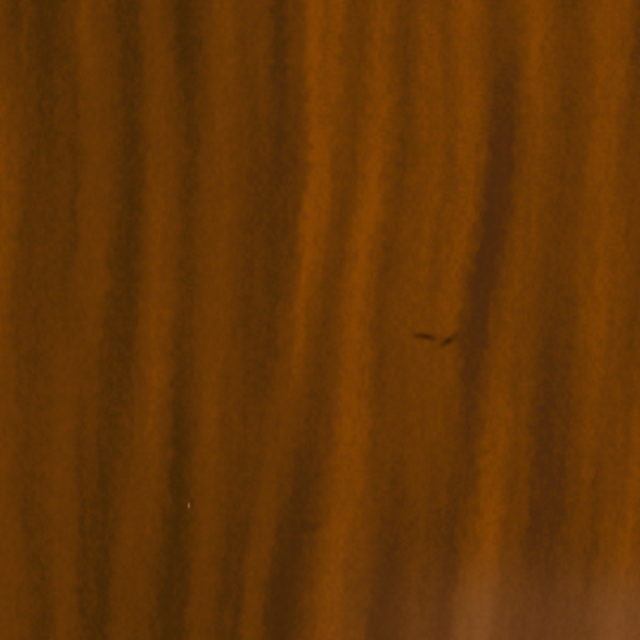
Write a Shadertoy shader that draws this texture.

```glsl
const float TAU = 6.2831853;
const vec3 DARK_WOOD = vec3(0.275, 0.155, 0.02);
const vec3 MID_WOOD = vec3(0.39, 0.205, 0.02);
const vec3 AMBER_WOOD = vec3(0.53, 0.27, 0.008);
const vec3 PLUM_SHADE = vec3(0.31, 0.16, 0.065);
const vec3 HAZE = vec3(0.45, 0.265, 0.13);
const vec3 KNOT = vec3(0.20, 0.10, 0.02);
const vec3 FLECK = vec3(0.66, 0.46, 0.24);

float hash(vec2 p) {
    return fract(sin(dot(p, vec2(127.1, 311.7))) * 43758.5453);
}

float noise(vec2 p) {
    vec2 cell = floor(p);
    vec2 f = fract(p);
    f = f * f * (3.0 - 2.0 * f);
    float low = mix(hash(cell), hash(cell + vec2(1, 0)), f.x);
    float high = mix(hash(cell + vec2(0, 1)), hash(cell + vec2(1, 1)), f.x);
    return mix(low, high, f.y);
}

float signedNoise(vec2 p) {
    return 2.0 * noise(p) - 1.0;
}

// Broad ribbons of uneven width and strength
float ribbons(vec2 p) {
    float phase = p.x * 8.0 + 1.1 * noise(p * vec2(6.0, 1.3) + 3.0);
    float strength = 0.55 + 0.6 * noise(p * vec2(7.0, 1.5) + 41.0);
    return strength * sin(TAU * phase);
}

// Long fibres inside the ribbons
float fibres(vec2 p) {
    return 0.19 * signedNoise(p * vec2(24.0, 1.6) + 17.0)
         + 0.10 * signedNoise(p * vec2(52.0, 3.0) + 29.0)
         + 0.05 * signedNoise(p * vec2(110.0, 12.0) + 53.0);
}

// Soft mottled pores
float pores(vec2 p) {
    return 0.6 * signedNoise(p * vec2(150.0, 105.0))
         + 0.5 * signedNoise(p * vec2(270.0, 220.0) + 71.0);
}

vec3 woodRamp(float tone) {
    vec3 lower = mix(DARK_WOOD, MID_WOOD, smoothstep(0.0, 0.5, tone));
    return mix(lower, AMBER_WOOD, smoothstep(0.4, 1.0, tone));
}

// Soft slanted dash, 1 at its centre
float dash(vec2 p, vec2 center, vec2 radius, float slope) {
    vec2 d = p - center;
    d.y -= slope * d.x;
    d /= radius;
    return exp(-dot(d, d));
}

void mainImage(out vec4 fragColor, in vec2 fragCoord) {
    vec2 uv = fragCoord / iResolution.xy;

    // Lean, slow sway and ragged edges of the grain
    vec2 p = uv;
    p.x += 0.07 * (1.0 - uv.y) * smoothstep(0.0, 0.6, uv.x);
    p.x += 0.012 * signedNoise(uv * vec2(3.0, 4.0) + 9.0);
    p.x += 0.005 * signedNoise(uv * vec2(90.0, 65.0) + 13.0);

    // Tone rises from the left to the right
    float ribbon = ribbons(p);
    float tone = 0.49 + 0.33 * (uv.x - 0.5) + 0.21 * ribbon;
    tone += fibres(p) + 0.10 * pores(uv);
    tone -= 0.08 * smoothstep(0.45, 0.0, uv.y);
    vec3 color = woodRamp(clamp(tone, 0.0, 1.0));

    // Plum tint in the darker ribbons
    float plum = smoothstep(0.5, 0.15, tone) * smoothstep(0.2, 0.8, uv.x);
    color = mix(color, PLUM_SHADE, 0.6 * plum);

    // Pale sheen in the lower right corner
    float sheen = smoothstep(0.21, 0.0, uv.y + 0.05 * signedNoise(uv * 6.0));
    sheen *= smoothstep(0.42, 0.78, uv.x);
    color = mix(color, HAZE + 0.12 * (tone - 0.5), 0.72 * sheen);

    // Small knot marks and one light fleck
    float ragged = 0.6 + 0.5 * noise(uv * 120.0);
    float knot = dash(uv, vec2(0.665, 0.474), vec2(0.018, 0.005), -0.15)
               + dash(uv, vec2(0.70, 0.467), vec2(0.015, 0.006), 0.5)
               + 0.4 * dash(uv, vec2(0.485, 0.175), vec2(0.018, 0.008), 0.2);
    color = mix(color, KNOT, clamp(0.85 * ragged * knot, 0.0, 0.9));
    color = mix(color, FLECK, 0.8 * dash(uv, vec2(0.295, 0.21), vec2(0.002, 0.004), 0.0));

    // Faint colour speckle
    float speckle = signedNoise(uv * 190.0 + 83.0);
    color += speckle * vec3(0.008, -0.004, 0.008);

    fragColor = vec4(clamp(color, 0.0, 1.0), 1.0);
}
```
